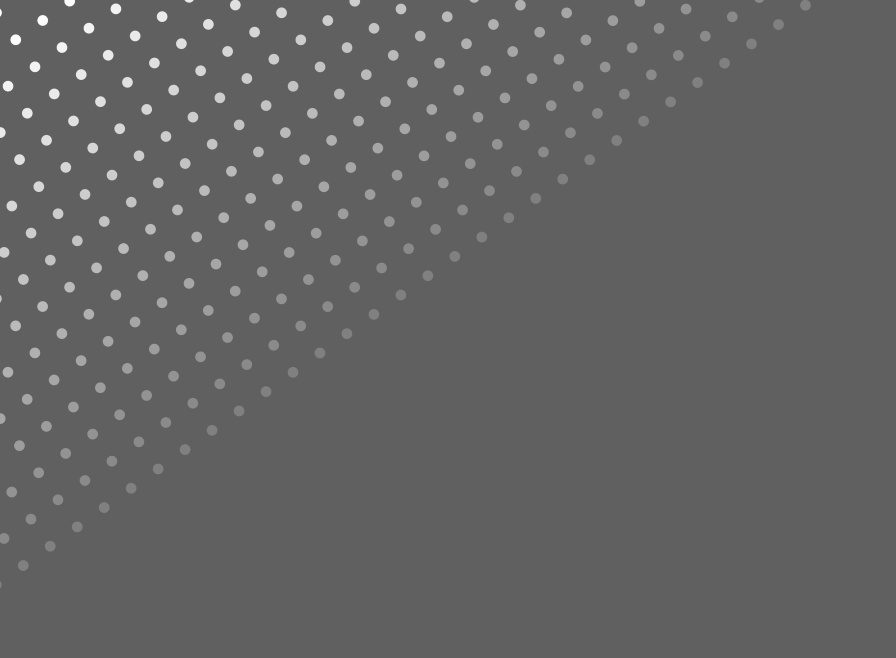
Give the GLSL for this background, as a Shadertoy shader.

```glsl
#define BACKGROUND  vec3(0.378)
#define DOT_COLOR   vec3(1.0)
#define ASPECT      1.3665
#define ANCHOR      vec2(0.6114, 0.5516)
#define TILT        0.6199
#define SPACING     0.05054
#define DOT_RADIUS  0.0081
#define EDGE_ALPHA  0.2
#define ROW_ALPHA   0.0605

// Moves a point into the tilted grid: x runs along a row, y counts rows.
vec2 toGrid(vec2 point) {
    vec2 along = vec2(cos(TILT), sin(TILT));
    vec2 across = vec2(-along.y, along.x);
    vec2 offset = point - ANCHOR;
    return vec2(dot(offset, along), dot(offset, across)) / SPACING;
}

void mainImage(out vec4 fragColor, in vec2 fragCoord) {
    vec2 point = fragCoord / iResolution.xy * vec2(ASPECT, 1.0);

    // Nearest dot of the grid
    vec2 grid = toGrid(point);
    vec2 cell = floor(grid + 0.5);
    float distanceToDot = length(grid - cell) * SPACING - DOT_RADIUS;

    // Smooth disc, about one pixel of softness
    float halfPixel = 0.5 / iResolution.y;
    float disc = 1.0 - smoothstep(-1.3 * halfPixel, 1.3 * halfPixel, distanceToDot);

    // Rows start at the diagonal and brighten toward the upper left
    float row = cell.y;
    float alpha = step(-0.5, row) * clamp(EDGE_ALPHA + ROW_ALPHA * row, 0.0, 1.0);

    fragColor = vec4(mix(BACKGROUND, DOT_COLOR, disc * alpha), 1.0);
}
```
